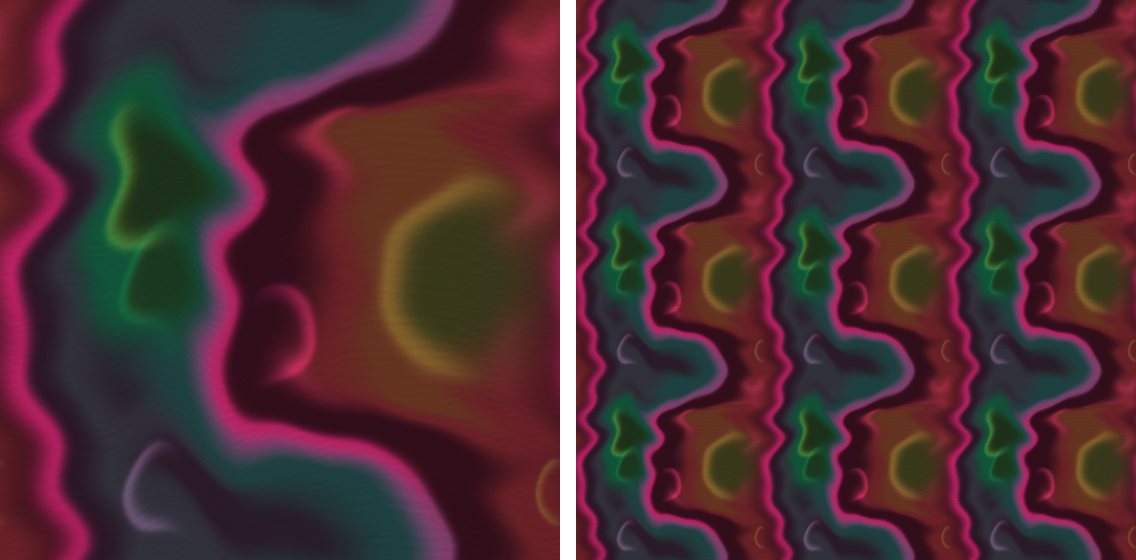
Left: one tile. Right: repeated 3 by 3.
Write a Shadertoy shader that draws this background.

```glsl
// Tiling dark silk of green, plum and rust folds, parted by glowing magenta creases.
const float PI = 3.14159265;
const float TAU = 6.2831853;

const vec3 PLUM    = vec3(0.165, 0.085, 0.145);
const vec3 SLATE   = vec3(0.19, 0.19, 0.23);
const vec3 TEAL    = vec3(0.12, 0.25, 0.25);
const vec3 LILAC   = vec3(0.42, 0.27, 0.42);
const vec3 MAROON  = vec3(0.19, 0.055, 0.10);
const vec3 RED     = vec3(0.41, 0.125, 0.15);
const vec3 RUST    = vec3(0.39, 0.20, 0.125);
const vec3 MAGENTA = vec3(0.76, 0.13, 0.40);
const vec3 GREEN   = vec3(0.06, 0.33, 0.22);
const vec3 MOSS    = vec3(0.11, 0.19, 0.10);
const vec3 OLIVE   = vec3(0.21, 0.22, 0.10);
const vec3 OCHRE   = vec3(0.55, 0.42, 0.18);

float bell(float x, float width) {
    return exp(-x * x / (width * width));
}

// Whole-number sine layers keep the warp periodic
vec2 warp(vec2 p, float amount) {
    for (float k = 2.0; k < 7.0; k++)
        p += amount / k * sin(TAU * k * p.yx + vec2(1.7, 4.1) * k);
    return p;
}

float clouds(vec2 p) {
    float sum = 0.0;
    for (float k = 1.0; k < 5.0; k++)
        sum += sin(TAU * (k * p.x + 2.0 * p.y) + 2.1 * k + 1.5 * sin(TAU * k * p.y + k)) / k;
    return 0.5 + 0.25 * sum;
}

// Faint hair-fine streaks that bend with the cloth
float fibres(vec2 p) {
    float sum = 0.0;
    for (float i = 0.0; i < 7.0; i++) {
        vec2 freq = vec2(13.0 - 7.0 * i, 47.0 + 9.0 * i);
        vec2 bend = sin(TAU * p.yx * vec2(3.0, 2.0) + i);
        sum += sin(TAU * dot(freq, p) + 5.0 * (bend.x + bend.y) + 2.4 * i);
    }
    return sum / 7.0;
}

// Horizontal places of the left and right crease at height y
vec2 creases(float y) {
    float left = 0.075 + 0.04 * cos(TAU * y) + 0.015 * sin(TAU * 5.0 * y + 0.6);
    float right = 0.6 + 0.19 * tanh(3.0 * (cos(TAU * (y - 0.02)) - 0.43));
    return vec2(left, right + 0.015 * sin(TAU * 4.0 * y + 2.0));
}

// Negative between the creases, positive beyond them
float fold(vec2 p) {
    vec2 s = sin(PI * (p.x - creases(p.y)));
    return s.x * s.y;
}

float foldDistance(vec2 p) {
    vec2 e = vec2(0.004, 0.0);
    vec2 slope = vec2(fold(p + e.xy) - fold(p - e.xy), fold(p + e.yx) - fold(p - e.yx)) / (2.0 * e.x);
    return fold(p) / sqrt(dot(slope, slope) + 2.0);
}

// x: bright rim on one side, y: fill that fades to the other; negative radius.x mirrors
vec2 crescent(vec2 p, vec2 centre, vec2 radius) {
    vec2 q = (fract(p - centre + 0.5) - 0.5) / radius;
    float l = length(q);
    float side = smoothstep(0.45, -0.6, q.x);
    float rim = side * bell(l - 0.92, l > 0.92 ? 0.10 : 0.2);
    float fill = 1.0 - smoothstep(mix(0.2, 0.7, side), mix(1.35, 1.0, side), l);
    return vec2(rim, fill);
}

vec3 innerCloth(float depth, float side, float cloud) {
    vec3 left = mix(PLUM, SLATE, smoothstep(0.03, 0.10, depth));
    vec3 right = mix(LILAC, TEAL, smoothstep(0.01, 0.07, depth));
    vec3 col = mix(left, right, side);
    return mix(col, PLUM, 0.85 * smoothstep(0.08, 0.25, depth) * smoothstep(0.35, 0.75, cloud));
}

vec3 outerCloth(float d, float side, float cloud) {
    float start = mix(-0.02, 0.06, side);
    vec3 col = mix(MAROON, RED, smoothstep(start, start + 0.14, d + 0.06 * (cloud - 0.5)));
    col = mix(col, RUST, smoothstep(0.12, 0.36, d + 0.2 * (cloud - 0.5)));
    return col + MAGENTA * 0.28 * bell(d - 0.13, 0.035) * smoothstep(0.3, 0.8, cloud);
}

void mainImage(out vec4 fragColor, in vec2 fragCoord) {
    vec2 uv = fragCoord / iResolution.xy;
    vec2 p = warp(uv, 0.035);
    float d = foldDistance(p);
    float cloud = clouds(p);
    vec2 edge = creases(p.y);
    float side = smoothstep(-0.5, 0.5, sin(TAU * p.x - PI * (edge.x + edge.y)));

    // Green hollow with two mossy cores
    vec3 inner = innerCloth(-d, side, cloud);
    vec2 hollow = (fract(p - vec2(0.28, 0.6) + 0.5) - 0.5) / vec2(0.16, 0.28);
    float green = smoothstep(1.1, 0.65, length(hollow)) * smoothstep(0.03, 0.085, -d);
    vec2 core = crescent(p, vec2(0.275, 0.65), vec2(0.10, 0.13));
    vec2 lowCore = crescent(p, vec2(0.30, 0.47), vec2(0.08, 0.10));
    vec3 hollowCol = mix(GREEN, MOSS, max(core.y, 0.8 * lowCore.y));
    hollowCol += vec3(0.16, 0.17, 0.02) * core.x + vec3(0.02, 0.08, 0.03) * lowCore.x;
    inner = mix(inner, hollowCol, green);
    inner += LILAC * 0.5 * crescent(p, vec2(0.29, 0.09), vec2(0.08, 0.08)).x;

    // Rust field with an olive bowl, a small curl and a rosy hook
    vec3 outer = outerCloth(d, side, cloud);
    vec2 bowl = crescent(p, vec2(0.84, 0.5), vec2(0.16, 0.19));
    vec2 curl = crescent(p, vec2(0.99, 0.13), vec2(0.04, 0.06));
    vec2 hook = crescent(p, vec2(0.49, 0.41), vec2(-0.09, 0.09));
    outer = mix(outer, OLIVE, 0.95 * bowl.y);
    outer = mix(outer, OCHRE, 0.75 * bowl.x + 0.5 * curl.x);
    outer += MAGENTA * 0.4 * hook.x;

    // Crease glow: crisp on the shadowed side, soft on the other
    vec3 col = mix(inner, outer, smoothstep(-0.012, 0.012, d));
    float crisp = mix(0.016, 0.013, side);
    float soft = mix(0.032, 0.022, side);
    float shaded = mix(step(d, 0.0), step(0.0, d), side);
    float crest = bell(d, mix(soft, crisp, shaded));
    float paleness = side * smoothstep(0.0, 0.9, cos(TAU * (uv.y - 0.95)));
    col = mix(col, mix(MAGENTA, LILAC, 0.75 * paleness), crest * (0.72 + 0.25 * cloud));

    col *= 1.0 + 0.045 * fibres(p);
    fragColor = vec4(clamp(col, 0.0, 1.0), 1.0);
}
```
